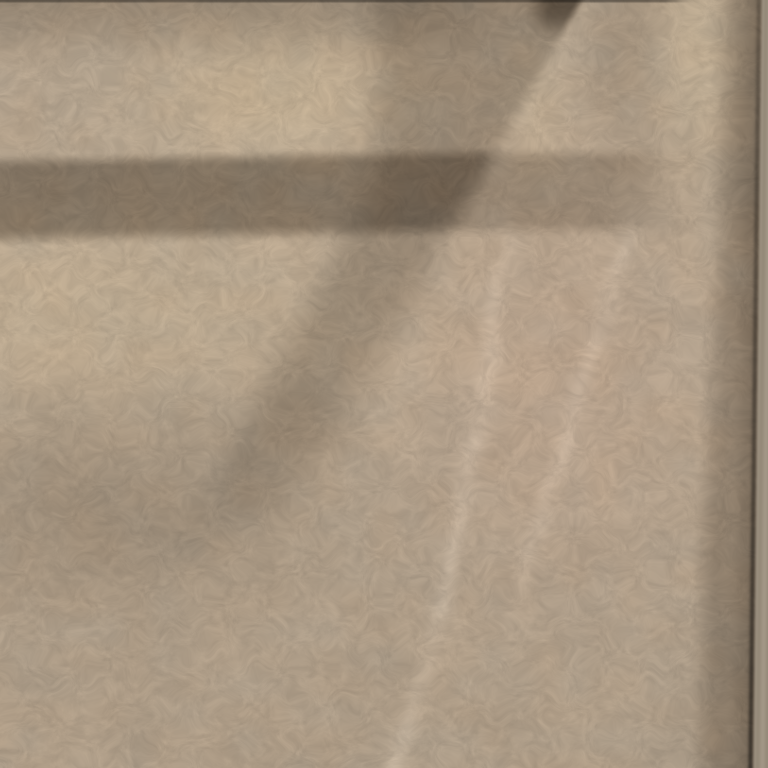
This texture is drawn by a WebGL 1 fragment shader. Its source:

```glsl
precision highp float;
// Beige felted cloth crossed by soft shadows: a level bar, a slanted beam and
// a dim right margin beside a pale trim. Shadows are smooth masks that multiply
// a warm base; layered value noise adds mottling and short fibres.
uniform vec2 u_resolution;

const vec3 CLOTH = vec3(0.700, 0.633, 0.550);
const vec3 WARM_LIGHT = vec3(0.050, 0.043, 0.020);
const vec3 SHADOW_TINT = vec3(0.94, 1.0, 1.07); // absorption per channel
const vec3 TRIM = vec3(0.61, 0.565, 0.50);
const float BAR_DEPTH = 0.30;
const float BEAM_DEPTH = 0.165;
const float MARGIN_DEPTH = 0.23;
const float STREAK_GAIN = 0.055;
const float GRAIN_GAIN = 0.15;
const float MOTTLE_GAIN = 0.07;

float hash(vec2 p) {
  vec3 q = fract(vec3(p.xyx) * 0.1031);
  q += dot(q, q.yzx + 33.33);
  return fract((q.x + q.y) * q.z);
}

float noise(vec2 p) {
  vec2 i = floor(p), f = fract(p);
  f = f * f * (3.0 - 2.0 * f);
  return mix(mix(hash(i), hash(i + vec2(1.0, 0.0)), f.x),
             mix(hash(i + vec2(0.0, 1.0)), hash(i + 1.0), f.x), f.y);
}

float fbm(vec2 p) {
  float sum = 0.0, amp = 0.5;
  for (int k = 0; k < 4; k++) {
    sum += amp * noise(p);
    p = mat2(1.6, 1.2, -1.2, 1.6) * p + 7.3;
    amp *= 0.5;
  }
  return sum - 0.47;
}

// Soft step from 0 to 1 centred on zero.
float rise(float d, float softness) {
  return smoothstep(-softness, softness, d);
}

float blob(vec2 p, vec2 centre, vec2 radius) {
  vec2 d = (p - centre) / radius;
  return exp(-dot(d, d));
}

// Level bar, strong left of the beam edge and faint to its right.
float barShadow(vec2 p, float beamRight) {
  float tilt = 0.018 * min(p.x, 0.62);
  float mask = rise(p.y - 0.690 - tilt, 0.013) * rise(0.789 + tilt - p.y, 0.011);
  float lit = rise(p.x - beamRight, 0.022);
  float faint = 0.48 * (1.0 - smoothstep(0.78, 0.90, p.x)) + 0.07;
  return mask * mix(1.0, faint, lit);
}

// Slanted beam, crisp near its top and blurred toward the lower left.
float beamShadow(vec2 p, float beamRight) {
  float blur = mix(0.065, 0.012, smoothstep(0.3, 0.95, p.y));
  float left = min(0.487, 0.455 + 0.53 * (p.y - 0.70));
  float mask = rise(p.x - left, 0.035) * rise(beamRight - p.x, blur);
  return mask * smoothstep(0.23, 0.47, p.y);
}

// Pale worn crease, broken up along its length.
float streak(vec2 p, float centre, float width) {
  float wobble = 0.016 * (noise(p * vec2(9.0, 22.0)) - 0.5);
  float d = (p.x - centre - wobble) / width;
  return exp(-d * d) * (0.45 + 0.9 * noise(p * 38.0));
}

void main() {
  vec2 p = gl_FragCoord.xy / u_resolution;
  float low = max(0.46 - p.y, 0.0);
  float beamRight = 0.586 + 0.567 * (p.y - 0.70) - 1.8 * low * low;

  // Broad light and dim pools.
  vec3 colour = CLOTH;
  colour += WARM_LIGHT * blob(p, vec2(0.36, 0.88), vec2(0.17, 0.09));
  colour += 0.7 * WARM_LIGHT * blob(p, vec2(0.10, 0.60), vec2(0.36, 0.13));
  colour += 0.8 * WARM_LIGHT * blob(p, vec2(0.91, 0.94), vec2(0.055, 0.15));
  colour += 0.5 * WARM_LIGHT * blob(p, vec2(0.70, 0.85), vec2(0.04, 0.10));
  colour += vec3(0.018, 0.0, -0.002) * blob(p, vec2(0.72, 0.50), vec2(0.18, 0.25));

  // Accumulate shade as optical depth.
  float shade = 0.13 * blob(p, vec2(0.13, 0.34), vec2(0.26, 0.12));
  shade += 0.04 * (1.0 - smoothstep(0.0, 0.5, p.y));
  shade += 0.17 * smoothstep(0.90, 1.0, p.y) * (1.0 - smoothstep(0.45, 0.74, p.x));
  shade += 0.11 * blob(p, vec2(0.815, 0.93), vec2(0.045, 0.12));
  shade += 1.15 * BAR_DEPTH * barShadow(p, beamRight);
  shade += 1.1 * BEAM_DEPTH * beamShadow(p, beamRight);
  shade += 0.5 * rise(beamRight - p.x, 0.008) * smoothstep(0.68, 0.72, p.x)
         * smoothstep(0.945, 0.99, p.y);

  // Right margin widens downward, then meets a thin seam.
  float marginEdge = mix(0.915, 0.944, smoothstep(0.1, 0.95, p.y));
  float seam = mix(0.977, 0.988, p.y);
  shade += MARGIN_DEPTH * rise(p.x - marginEdge, 0.022);
  shade += 0.14 * smoothstep(seam - 0.035, seam, p.x);
  colour *= exp(-shade * SHADOW_TINT);

  // Two creases leaning up to the right.
  float firstX = 0.515 + 0.30 * p.y - 0.13 * p.y * p.y;
  float secondX = 0.61 + 0.30 * p.y;
  float firstFade = 1.0 - smoothstep(0.62, 0.76, p.y);
  float secondFade = smoothstep(0.12, 0.30, p.y) * (1.0 - smoothstep(0.66, 0.74, p.y));
  colour += STREAK_GAIN * (firstFade * streak(p, firstX, 0.014)
                         + 0.8 * secondFade * streak(p, secondX, 0.013));

  // Cloth mottling and curled fibres.
  vec2 curl = vec2(noise(p * 45.0), noise(p * 45.0 + 19.0)) * 3.0;
  float grain = fbm(p * vec2(105.0, 135.0) + curl);
  float mottle = fbm(p * 17.0 + 3.0);
  colour *= 1.0 + GRAIN_GAIN * grain + MOTTLE_GAIN * mottle;
  colour += vec3(0.012, 0.0, -0.010) * (noise(p * 28.0) - 0.5);

  // Trim, its dark seam, and the thin upper border.
  float ridge = 0.025 * sin((p.x - seam) * 500.0);
  colour = mix(colour, TRIM + ridge, rise(p.x - seam - 0.004, 0.003));
  float seamDist = (p.x - seam) / 0.0035;
  colour *= 1.0 - mix(0.48, 0.20, p.y) * exp(-seamDist * seamDist);
  colour *= 1.0 - 0.38 * smoothstep(0.995, 0.999, p.y) * (1.0 - smoothstep(0.86, 0.91, p.x));
  gl_FragColor = vec4(clamp(colour, 0.0, 1.0), 1.0);
}
```
